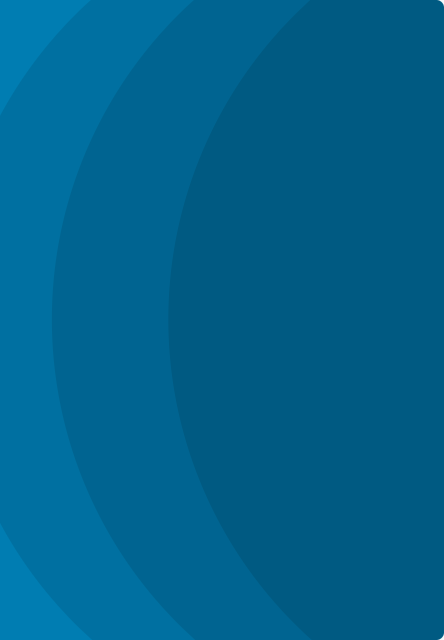
Give the GLSL for this background, as a WebGL 1 fragment shader.

```glsl
precision highp float;
// Flat blue card crossed by three large overlapping discs, each a darker shade.
// Discs share one radius and step to the right; the card's right corners are rounded.
// Lengths are in units of canvas height.

uniform vec2 u_resolution;

const vec3 PAPER = vec3(0.95, 0.97, 0.98);
const vec3 LIGHT_BLUE = vec3(0.0, 0.490, 0.698);
const vec3 MID_BLUE = vec3(0.0, 0.441, 0.630);
const vec3 DEEP_BLUE = vec3(0.0, 0.394, 0.569);
const vec3 DARK_BLUE = vec3(0.0, 0.352, 0.508);

const float DISC_RADIUS = 0.672;
const float DISC_HEIGHT = 0.501;
const float CORNER_RADIUS = 0.012;

// Antialiased coverage of a signed distance
float coverage(float dist, float pixel) {
  return clamp(0.5 - dist / pixel, 0.0, 1.0);
}

float discDistance(vec2 p, float leftEdge) {
  return length(p - vec2(leftEdge + DISC_RADIUS, DISC_HEIGHT)) - DISC_RADIUS;
}

// Card that runs off the left side, with round corners on the right
float cardDistance(vec2 p, float width, float radius) {
  vec2 q = vec2(p.x - width, abs(p.y - 0.5) - 0.5) + radius;
  return length(max(q, 0.0)) + min(max(q.x, q.y), 0.0) - radius;
}

vec3 addDisc(vec3 base, vec3 shade, vec2 p, float leftEdge, float pixel) {
  return mix(base, shade, coverage(discDistance(p, leftEdge), pixel));
}

void main() {
  float pixel = 1.0 / u_resolution.y;
  vec2 p = gl_FragCoord.xy * pixel;
  float width = u_resolution.x * pixel;

  // Stacked discs, from left to right
  vec3 color = LIGHT_BLUE;
  color = addDisc(color, MID_BLUE, p, -0.080, pixel);
  color = addDisc(color, DEEP_BLUE, p, 0.081, pixel);
  color = addDisc(color, DARK_BLUE, p, 0.263, pixel);

  // Rounded card corners
  float card = coverage(cardDistance(p, width, CORNER_RADIUS), pixel);
  gl_FragColor = vec4(mix(PAPER, color, card), 1.0);
}
```
